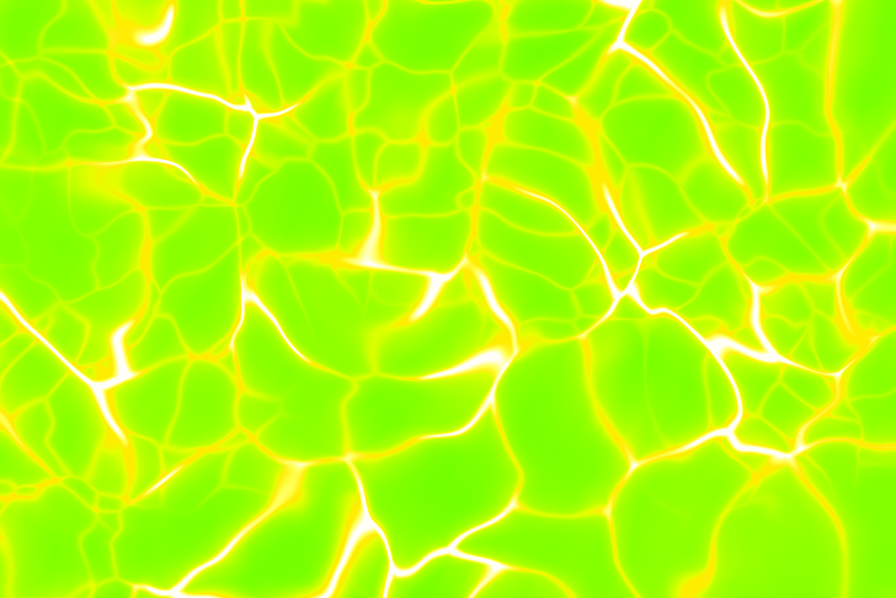
Write a WebGL 1 fragment shader that draws this texture.

```glsl
precision highp float;
// Sunlit water caustics: a glowing yellow-white web over vivid lime green.

uniform vec2 u_resolution;

float hash(vec2 p) {
  return fract(sin(dot(p, vec2(127.1, 311.7))) * 43758.5453);
}

vec2 hash2(vec2 p) {
  return vec2(hash(p), hash(p + 57.3));
}

float noise(vec2 p) {
  vec2 cell = floor(p);
  vec2 f = fract(p);
  f = f * f * f * (f * (f * 6.0 - 15.0) + 10.0);
  float low = mix(hash(cell), hash(cell + vec2(1.0, 0.0)), f.x);
  float high = mix(hash(cell + vec2(0.0, 1.0)), hash(cell + 1.0), f.x);
  return mix(low, high, f.y);
}

float fbm(vec2 p) {
  float sum = 0.0;
  float amplitude = 0.5;
  for (int i = 0; i < 4; i++) {
    sum += amplitude * noise(p);
    p = mat2(0.8, 0.6, -0.6, 0.8) * p * 2.03 + 11.7;
    amplitude *= 0.5;
  }
  return sum;
}

// Bends straight cell walls into wavy ones.
vec2 ripple(vec2 p, float frequency, float amount) {
  vec2 q = p * frequency;
  return p + amount * (vec2(noise(q), noise(q + 31.4)) - 0.5);
}

// x: gap between the two nearest sites (0 on a wall), y: gap to the third (0 on a node).
vec2 cellGaps(vec2 p, float jitter) {
  vec2 cell = floor(p);
  vec3 nearest = vec3(9.0);
  for (int y = -2; y <= 2; y++) {
    for (int x = -2; x <= 2; x++) {
      vec2 id = cell + vec2(float(x), float(y));
      float d = length(id + 0.5 + jitter * (hash2(id) - 0.5) - p);
      if (d < nearest.x) nearest = vec3(d, nearest.xy);
      else if (d < nearest.y) nearest = vec3(nearest.x, d, nearest.y);
      else nearest.z = min(nearest.z, d);
    }
  }
  return nearest.yz - nearest.x;
}

float bell(float x, float width) {
  return exp(-x * x / (width * width));
}

// Red rises from lime to yellow, then blue rises towards white.
vec3 causticColor(float warmth, float whiteness) {
  float red = clamp(warmth + whiteness, 0.38, 1.0);
  float gold = smoothstep(0.88, 1.0, red) * (1.0 - smoothstep(0.0, 0.35, whiteness));
  return vec3(red, 1.0 - 0.07 * gold, clamp(whiteness, 0.0, 0.97));
}

void main() {
  vec2 uv = gl_FragCoord.xy / u_resolution.y;

  // Main web and a finer, fainter one behind it
  vec2 p = ripple(ripple(uv * 4.9 + 3.0, 0.9, 0.75), 2.6, 0.22);
  vec2 gaps = cellGaps(p, 0.95);
  vec2 fineP = ripple(ripple(uv * 7.5 + 20.0, 0.8, 0.9), 2.2, 0.3);
  vec2 fineGaps = cellGaps(fineP, 0.95);

  // Light focus varies along the walls
  float focus = noise(uv * 6.5 + 8.0);
  float strength = mix(0.5, 1.3, smoothstep(0.15, 0.8, focus));
  float node = exp(-gaps.y / 0.09);
  float pool = smoothstep(0.72, 0.92, noise(uv * 7.0 + 40.0));
  float fineMask = smoothstep(0.4, 0.75, noise(uv * 3.2 + 15.0));

  // Soft halo, yellow filament and faint secondary lines
  float warmth = 0.475 + 0.37 * strength * exp(-gaps.x * 5.0);
  warmth += 0.25 * strength * bell(gaps.x, 0.06 + 0.12 * pool);
  warmth += fineMask * (0.12 * exp(-fineGaps.x * 5.0) + 0.16 * bell(fineGaps.x, 0.07));

  // Uneven water depth and silky streaks
  warmth += 0.2 * (fbm(uv * 3.0 + 5.0) - 0.47);
  vec2 streakP = mat2(0.87, 0.5, -0.5, 0.87) * ripple(uv, 3.0, 0.15);
  warmth += 0.07 * (fbm(streakP * vec2(22.0, 5.0)) - 0.47);

  // White-hot cores where the light is sharply focused
  float heat = smoothstep(0.5, 0.78, focus) + 0.9 * node * smoothstep(0.25, 0.6, focus);
  float core = bell(gaps.x, 0.045 + 0.03 * node);
  float whiteness = 1.25 * clamp(heat, 0.0, 1.2) * core;
  whiteness = max(whiteness - 0.1, 0.0);

  gl_FragColor = vec4(causticColor(warmth, whiteness), 1.0);
}
```
